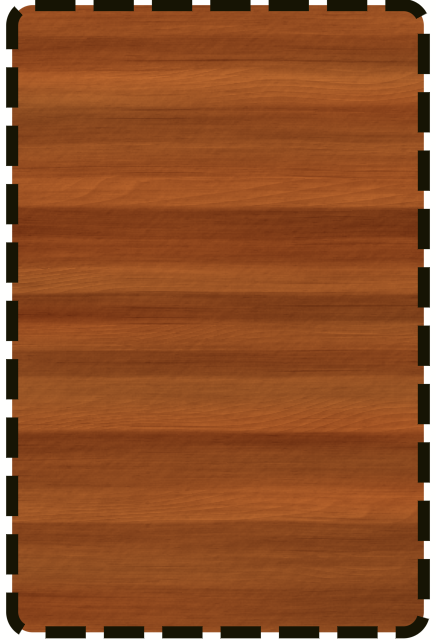
Reproduce this texture procedurally as a Shadertoy shader.

```glsl
const float PI = 3.14159265;
const vec3 WHITE = vec3(1.0, 1.0, 0.995);
const vec3 INK = vec3(0.085, 0.08, 0.015);
const vec3 DARK_WOOD = vec3(0.41, 0.18, 0.065);
const vec3 LIGHT_WOOD = vec3(0.73, 0.41, 0.185);
const int BOARDS = 21;

// Lightness of each board, from top to bottom
const float BOARD_TONES[BOARDS] = float[](
    0.58, 0.37, 0.72, 0.40, 0.56, 0.68, 0.24, 0.42, 0.70, 0.30, 0.57,
    0.33, 0.58, 0.66, 0.26, 0.42, 0.68, 0.34, 0.52, 0.36, 0.55);

float hash(vec2 p) {
    return fract(sin(dot(p, vec2(127.1, 311.7))) * 43758.5453);
}

float noise(vec2 p) {
    vec2 cell = floor(p), f = fract(p);
    f = f * f * (3.0 - 2.0 * f);
    return mix(mix(hash(cell), hash(cell + vec2(1, 0)), f.x),
               mix(hash(cell + vec2(0, 1)), hash(cell + vec2(1, 1)), f.x), f.y);
}

// Streaks along x: every octave is finer, mostly across the grain
float streaks(vec2 p) {
    float sum = 0.0, weight = 0.5;
    for (int i = 0; i < 4; i++) {
        sum += weight * (noise(p) - 0.5);
        p = p * vec2(1.6, 2.1) + vec2(17.3, 9.1);
        weight *= 0.65;
    }
    return sum;
}

float boardTone(float index) {
    int i = int(clamp(index, 0.0, float(BOARDS - 1)));
    int next = min(i + 1, BOARDS - 1);
    float blend = mix(0.07, 0.55, hash(vec2(float(i), 4.0)));
    return mix(BOARD_TONES[i], BOARD_TONES[next],
               smoothstep(1.0 - blend, 1.0, fract(index)));
}

// Slanted growth rings: a slow rise, then a sharp fall
float growthRings(vec2 p, float slope, float bend) {
    float phase = fract(p.y * 105.0 + p.x * slope + bend * noise(p * vec2(5.0, 22.0)));
    return phase * (1.0 - smoothstep(0.86, 1.0, phase)) - 0.4;
}

// p.y runs downward from the top edge
vec3 wood(vec2 p) {
    vec2 q = p;
    q.y += 0.007 * (noise(p * vec2(5.0, 14.0)) - 0.5);
    float index = q.y * 20.0 - 0.6 * sin(PI * q.y / 0.55);
    float board = floor(index);
    float tone = boardTone(index);

    // Broad and fine streaks, then rings on the light boards
    tone += 0.26 * streaks(q * vec2(3.0, 70.0) + board * 3.7);
    tone += 0.22 * streaks(q * vec2(9.0, 190.0));
    float slope = mix(5.0, 16.0, hash(vec2(board, 8.0)));
    float ringMask = smoothstep(0.42, 0.72, tone) * smoothstep(0.2, 0.6, noise(p * vec2(4.0, 12.0)));
    tone += 0.20 * ringMask * growthRings(q, slope, 5.0);

    // Thin dark veins and short pores
    float vein = smoothstep(0.80, 0.97, noise(q * vec2(4.0, 210.0) + 31.0));
    float pore = smoothstep(0.78, 0.98, noise(q * vec2(65.0, 390.0)));
    tone -= 0.17 * vein + 0.09 * pore;

    // Slanted ripple across the grain, and dust
    tone += 0.10 * (noise(vec2(q.x * 130.0 + q.y * 150.0, q.y * 110.0)) - 0.5);
    tone += 0.07 * (noise(p * 420.0) - 0.5);

    // Slow drift of light and of redness
    tone += 0.20 * (noise(p * vec2(4.0, 9.0) + 5.0) - 0.5);
    vec3 color = mix(DARK_WOOD, LIGHT_WOOD, clamp(tone, -0.15, 1.15));
    float redness = noise(p * vec2(1.5, 18.0) + 60.0) - 0.5;
    return color + redness * vec3(0.02, -0.02, -0.015);
}

float roundedBox(vec2 p, vec2 core, float radius) {
    return length(max(abs(p) - core, 0.0)) - radius;
}

// Clockwise arc length along the outline, from the left end of the top edge
float outlineLength(vec2 p, vec2 core, float radius) {
    float start = 0.0;
    vec2 offset = p - clamp(p, -core, core);
    if (offset.x < 0.0 || (offset.x == 0.0 && offset.y < 0.0)) {
        p = -p;
        offset = -offset;
        start = 2.0 * (core.x + core.y) + PI * radius;
    }
    vec2 q = clamp(p, -core, core);
    float angle = atan(offset.x, offset.y + 1e-7);
    return start + q.x + core.x + core.y - q.y + radius * angle;
}

// Signed distance to the dashes of a line with the given half width
float dashes(float along, float across, float period, float share, float halfWidth) {
    float gap = abs(fract(along / period) - 0.5 * share);
    gap = min(gap, 1.0 - gap);
    return max((gap - 0.5 * share) * period, abs(across) - halfWidth);
}

float cover(float dist, float pixel) {
    return 1.0 - smoothstep(-0.7 * pixel, 0.7 * pixel, dist);
}

void mainImage(out vec4 fragColor, in vec2 fragCoord) {
    float pixel = 1.0 / iResolution.y;
    float aspect = iResolution.x * pixel;
    vec2 p = fragCoord * pixel;
    vec2 centered = p - vec2(0.5 * aspect, 0.502);

    // Panel with a dashed outline
    float radius = 0.032;
    vec2 core = vec2(0.5 * aspect - 0.019, 0.490) - radius;
    float edge = roundedBox(centered, core, radius);
    float perimeter = 4.0 * (core.x + core.y) + 2.0 * PI * radius;
    float period = perimeter / round(perimeter / 0.0912);
    float along = outlineLength(centered, core, radius) - 0.004;
    float dash = dashes(along, edge, period, 0.69, 0.0094);

    vec3 color = mix(WHITE, wood(vec2(p.x, 1.0 - p.y)), cover(edge, pixel));
    color = mix(color, INK, cover(dash, pixel));
    fragColor = vec4(color, 1.0);
}
```
